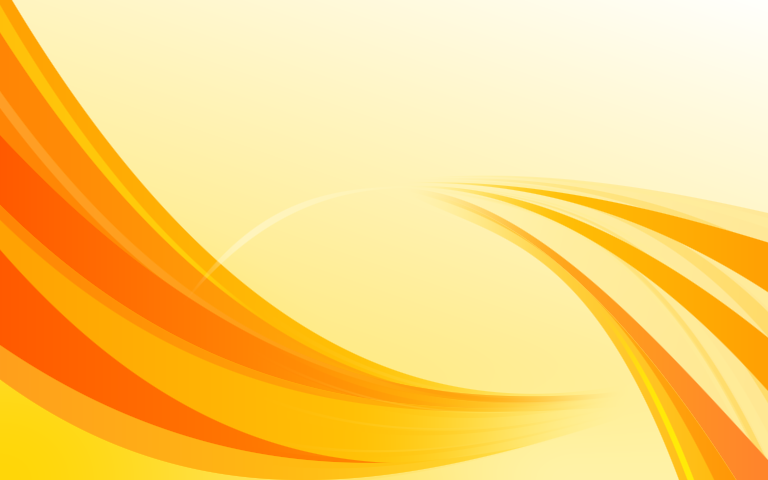
Write a WebGL 2 fragment shader that draws this background.

```glsl
#version 300 es
precision highp float;
// Two sweeping fans of amber and yellow ribbons over a soft cream gradient.

uniform vec2 u_resolution;
out vec4 outColor;

// Palette
const vec3 WHITE = vec3(1.0, 1.0, 0.99);
const vec3 CREAM = vec3(1.0, 0.95, 0.65);
const vec3 STRAW = vec3(1.0, 0.90, 0.42);
const vec3 LEMON = vec3(1.0, 0.84, 0.03);
const vec3 GOLD = vec3(1.0, 0.75, 0.04);
const vec3 AMBER = vec3(1.0, 0.63, 0.01);
const vec3 ORANGE = vec3(1.0, 0.52, 0.02);
const vec3 EMBER = vec3(1.0, 0.35, 0.0);
const vec3 PEACH = vec3(1.0, 0.62, 0.15);

// Layout: width of the scene when its height is 1
const float ASPECT = 1.6;
// Start and node spacing in x of each family of curves
const vec2 SWEEP_SPAN = vec2(0.0, 0.4167);
const vec2 FAN_SPAN = vec2(0.8333, 0.25);
const vec2 WISP_SPAN = vec2(0.375, 0.1875);
// Outer edges, as depth below the top at four even nodes
const vec4 SWEEP_TOP = vec4(-0.042, 0.51, 0.775, 0.81);
const vec4 SWEEP_BOTTOM = vec4(0.79, 0.979, 0.985, 0.885);
const vec4 FAN_TOP = vec4(0.375, 0.367, 0.392, 0.44);
const vec4 FAN_INNER = vec4(0.396, 0.515, 0.8125, 1.6);
// Edges shared by neighbouring ribbons
const vec4 GLINT_LOW = vec4(0.067, 0.567, 0.80, 0.82);
const vec4 PEACH_TOP = vec4(0.19, 0.62, 0.80, 0.82);
const vec4 EMBER_TOP = vec4(0.281, 0.635, 0.8125, 0.83);
const vec4 EMBER_LOW = vec4(0.427, 0.725, 0.84, 0.844);
const vec4 FLAME_LOW = vec4(0.719, 0.917, 0.963, 0.89);
const vec4 COPPER_LOW = vec4(0.394, 0.49, 0.723, 1.08);
const int STRANDS = 9;

float hash(float n) {
  n = fract(n * 0.1031);
  n *= n + 33.33;
  return fract(n * (n + n));
}

// Cubic through four values at t = 0, 1, 2, 3
float curve(float t, vec4 k) {
  vec3 d = k.yzw - k.xyz;
  vec2 dd = d.yz - d.xy;
  float pair = t * (t - 1.0) / 2.0;
  return k.x + t * d.x + pair * dd.x + pair * (t - 2.0) / 3.0 * (dd.y - dd.x);
}

// Coverage below a curve, smoothed over about one pixel
float below(float depth, float t, vec4 k) {
  float e = depth - curve(t, k);
  return clamp(e / max(fwidth(e), 1e-5) + 0.5, 0.0, 1.0);
}

// Blends in a ribbon whose colour runs from start to end along t
void ribbon(inout vec3 col, vec2 q, vec4 top, vec4 low, vec3 start, vec3 end, float alpha) {
  float mask = below(q.y, q.x, top) * (1.0 - below(q.y, q.x, low));
  col = mix(col, mix(start, end, clamp(q.x / 3.0, 0.0, 1.0)), mask * alpha);
}

vec3 background(vec2 p) {
  float s = 0.25 * (1.0 - p.x / ASPECT) + 0.45 * (1.0 - p.y);
  vec3 col = mix(WHITE, STRAW, clamp(s / 0.58, 0.0, 1.0));
  col = mix(col, CREAM, smoothstep(0.3, 0.0, p.y) * smoothstep(0.7, 1.2, p.x));
  return mix(col, LEMON, 1.0 - smoothstep(0.0, 0.8, length(p * vec2(1.0, 1.2))));
}

// Broad sweep from the upper left, fading at the lower right
void drawSweep(inout vec3 col, vec2 q) {
  float fade = 1.0 - smoothstep(1.7, 3.15, q.x);
  ribbon(col, q, SWEEP_TOP, SWEEP_BOTTOM, AMBER, LEMON, fade);
  ribbon(col, q, GLINT_LOW, PEACH_TOP, ORANGE, GOLD, fade);
  ribbon(col, q, PEACH_TOP, EMBER_TOP, ORANGE, AMBER, fade);
  ribbon(col, q, PEACH_TOP, vec4(0.225, 0.64, 0.815, 0.83), PEACH, AMBER, fade);
  ribbon(col, q, EMBER_TOP, EMBER_LOW, EMBER, GOLD, fade);
  ribbon(col, q, EMBER_LOW, vec4(0.458, 0.746, 0.85, 0.85), ORANGE, GOLD, fade);
  ribbon(col, q, vec4(0.52, 0.86, 0.965, 0.90), FLAME_LOW, EMBER, AMBER, fade);
  ribbon(col, q, FLAME_LOW, SWEEP_BOTTOM, PEACH, LEMON, 0.7 * fade);
  float glint = 1.0 - smoothstep(0.9, 1.4, q.x);
  ribbon(col, q, vec4(0.01, 0.555, 0.80, 0.82), GLINT_LOW, GOLD, LEMON + vec3(0.0, 0.1, 0.0), glint);
  for (int i = 0; i < STRANDS; i++) {
    float n = float(i), a = (n + hash(n + 3.0)) / float(STRANDS);
    vec4 top = mix(SWEEP_TOP, SWEEP_BOTTOM, a);
    vec4 low = mix(SWEEP_TOP, SWEEP_BOTTOM, a + 0.12 * hash(n + 17.0));
    ribbon(col, q, top, low, GOLD, i % 2 == 0 ? STRAW : GOLD, 0.3 * smoothstep(1.2, 2.2, q.x) * fade);
  }
}

// Fan that opens from the crest towards the right edge
void drawFan(inout vec3 col, vec2 q) {
  float fade = smoothstep(0.0, 1.5, q.x);
  ribbon(col, q, FAN_TOP, FAN_INNER, CREAM, STRAW + vec3(0.0, 0.0, 0.14), 0.85 * fade);
  for (int i = 0; i < STRANDS; i++) {
    float n = float(i), a = 0.5 * (n + hash(n + 41.0)) / float(STRANDS);
    vec4 top = mix(FAN_TOP, FAN_INNER, a);
    vec4 low = mix(FAN_TOP, FAN_INNER, a + 0.05 * hash(n + 59.0));
    ribbon(col, q, top, low, STRAW, i % 2 == 0 ? CREAM : GOLD, 0.3 * fade);
  }
  ribbon(col, q, vec4(0.381, 0.39, 0.433, 0.50), vec4(0.383, 0.398, 0.469, 0.598), LEMON, AMBER, fade);
  ribbon(col, q, vec4(0.388, 0.417, 0.521, 0.69), vec4(0.39, 0.431, 0.567, 0.796), LEMON, AMBER, fade);
  ribbon(col, q, vec4(0.392, 0.475, 0.677, 0.94), COPPER_LOW, GOLD, ORANGE + vec3(0.0, 0.0, 0.15), fade);
  ribbon(col, q, COPPER_LOW, FAN_INNER, STRAW, AMBER + vec3(0.0, 0.08, 0.0), fade);
  ribbon(col, q, COPPER_LOW, vec4(0.394, 0.493, 0.735, 1.22), GOLD, ORANGE, 0.7 * fade);
  float glint = smoothstep(1.6, 2.2, q.x);
  ribbon(col, q, vec4(0.394, 0.505, 0.76, 1.45), vec4(0.394, 0.507, 0.78, 1.52), LEMON, LEMON + vec3(0.0, 0.1, 0.0), glint);
}

void main() {
  vec2 p = gl_FragCoord.xy / u_resolution * vec2(ASPECT, 1.0);
  float depth = 1.0 - p.y;
  vec3 col = background(p);
  drawSweep(col, vec2((p.x - SWEEP_SPAN.x) / SWEEP_SPAN.y, depth));
  drawFan(col, vec2((p.x - FAN_SPAN.x) / FAN_SPAN.y, depth));
  // Pale wisp that joins the sweep to the crest of the fan
  vec2 q = vec2((p.x - WISP_SPAN.x) / WISP_SPAN.y, depth);
  float wisp = smoothstep(0.0, 0.8, q.x) * (1.0 - smoothstep(2.2, 3.2, q.x));
  ribbon(col, q, vec4(0.642, 0.454, 0.394, 0.383), vec4(0.643, 0.471, 0.40, 0.396), WHITE, CREAM, 0.45 * wisp);
  outColor = vec4(min(col, 1.0), 1.0);
}
```
